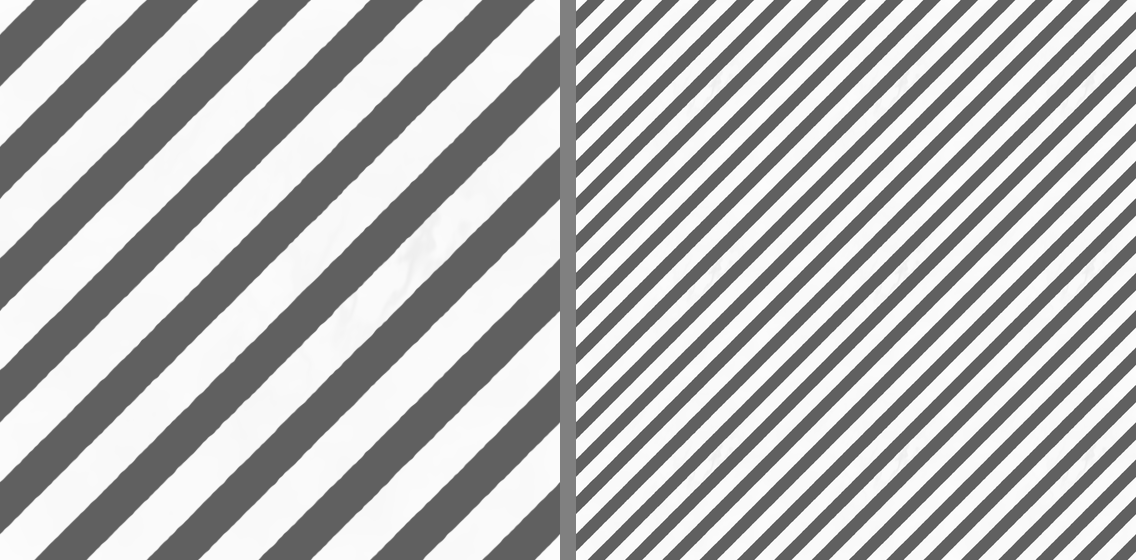
Left: one tile. Right: repeated 3 by 3.
Reproduce this pattern procedurally as a Shadertoy shader.

```glsl
const vec3  STRIPE_COLOR  = vec3(0.376);
const vec3  PAPER_COLOR   = vec3(0.982);
const float STRIPES       = 5.0;     // whole repeats across and down
const float STRIPE_CENTER = 0.54;    // phase of the dark band in one repeat
const float STRIPE_HALF   = 0.232;   // half of its share of one repeat
const float EDGE_SOFT     = 0.0016;
const float EDGE_ROUGH    = 0.0022;
const float ROUGH_FREQ    = 110.0;
const float MOTTLE_FREQ   = 9.0;
const float MOTTLE_DEPTH  = 0.022;
const float CREASE_FREQ   = 7.0;
const float CREASE_DEPTH  = 0.045;
const vec2  SMUDGE_CENTER = vec2(0.73, 0.54);
const vec2  SMUDGE_SIZE   = vec2(0.16, 0.07); // along and across the stripes

float hash(vec2 p) {
    return fract(sin(dot(p, vec2(127.1, 311.7))) * 43758.5453);
}

// Value noise whose lattice wraps after "period" cells
float wrapNoise(vec2 p, float period) {
    vec2 cell = floor(p);
    vec2 f = fract(p);
    f = f * f * (3.0 - 2.0 * f);
    vec2 a = mod(cell, period);
    vec2 b = mod(cell + 1.0, period);
    return mix(mix(hash(a), hash(vec2(b.x, a.y)), f.x),
               mix(hash(vec2(a.x, b.y)), hash(b), f.x), f.y);
}

float wrapFbm(vec2 uv, float freq) {
    float sum = 0.0;
    float amp = 0.5;
    for (int i = 0; i < 4; i++) {
        sum += amp * wrapNoise(uv * freq, freq);
        freq *= 2.0;
        amp *= 0.5;
    }
    return sum / 0.9375;
}

// Signed distance to the nearest stripe edge, negative inside the dark band
float stripeDistance(vec2 uv) {
    float phase = fract(STRIPES * (uv.x - uv.y) - STRIPE_CENTER + 0.5) - 0.5;
    return (abs(phase) - STRIPE_HALF) / (STRIPES * sqrt(2.0));
}

// Soft patch that wraps around the canvas
float smudgeMask(vec2 uv) {
    vec2 d = fract(uv - SMUDGE_CENTER + 0.5) - 0.5;
    vec2 q = vec2(d.x + d.y, d.x - d.y) / (sqrt(2.0) * SMUDGE_SIZE);
    return exp(-dot(q, q));
}

float paperShade(vec2 uv) {
    float mottle = wrapFbm(uv, MOTTLE_FREQ);
    // Integer shear keeps the slanted creases periodic
    vec2 slanted = vec2(uv.x + uv.y, 2.0 * uv.x - uv.y);
    float warp = 0.06 * (mottle - 0.5);
    float ridge = 1.0 - abs(2.0 * wrapFbm(slanted + warp, CREASE_FREQ) - 1.0);
    float crease = smoothstep(0.72, 1.0, ridge);
    float wear = smudgeMask(uv) + 0.2 * smoothstep(0.5, 0.8, wrapNoise(uv * 4.0, 4.0));
    return MOTTLE_DEPTH * (mottle - 0.35) + CREASE_DEPTH * crease * wear;
}

void mainImage(out vec4 fragColor, in vec2 fragCoord) {
    vec2 uv = fragCoord / iResolution.xy;

    // Ragged edges, rougher in some areas than in others
    float grit = wrapNoise(uv * ROUGH_FREQ, ROUGH_FREQ) - 0.5;
    float roughness = mix(0.5, 1.2, wrapNoise(uv * 3.0, 3.0));
    float dist = stripeDistance(uv) + EDGE_ROUGH * roughness * grit;

    float soft = max(EDGE_SOFT, 0.75 / iResolution.y);
    vec3 paper = PAPER_COLOR - paperShade(uv);
    vec3 color = mix(STRIPE_COLOR, paper, smoothstep(-soft, soft, dist));
    fragColor = vec4(clamp(color, 0.0, 1.0), 1.0);
}
```
